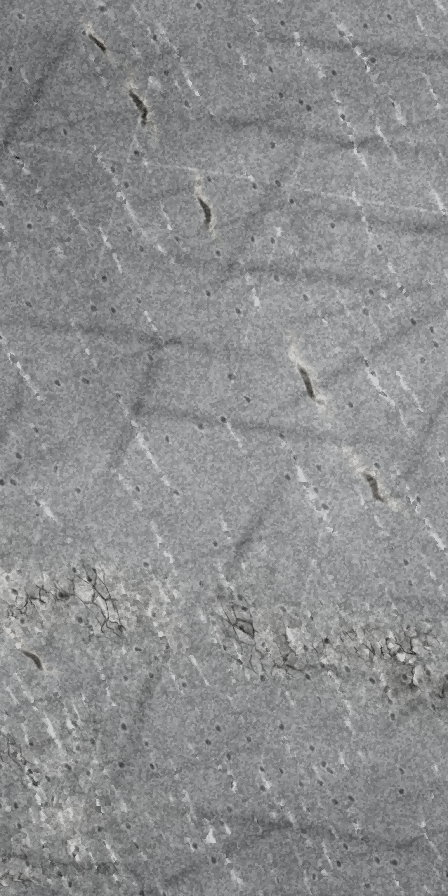
Reproduce this texture procedurally as a WebGL 1 fragment shader.

```glsl
precision highp float;
// Weathered grey slate: soft dark veins, slanted pale scratches, pits and a crumbled band.

#define BASE_GREY 0.548
#define CLOUD_CONTRAST 0.085
#define GRAIN_CONTRAST 0.13
#define VEIN_DEPTH 0.105
#define SCRATCH_GLOW 0.30
#define CRUMBLE_CONTRAST 0.24
#define PIT_DEPTH 0.24
#define SLANT -1.02
#define GOUGES 6

uniform vec2 u_resolution;

vec2 hash2(vec2 p) {
  vec3 h = fract(p.xyx * vec3(0.1031, 0.1030, 0.0973));
  h += dot(h, h.yzx + 33.33);
  return fract((h.xx + h.yz) * h.zy);
}

// Coordinates along and across a direction
vec2 turn(vec2 p, float angle) {
  vec2 dir = vec2(cos(angle), sin(angle));
  return vec2(dot(p, dir), dot(p, vec2(-dir.y, dir.x)));
}

// Layered, warped sines, roughly -1 to 1
float clouds(vec2 p) {
  float sum = 0.0, amp = 0.5;
  for (int i = 0; i < 5; i++) {
    p = turn(p, 1.1) * 1.9 + 3.7;
    p += 0.6 * sin(p.yx * 1.3);
    sum += amp * sin(p.x) * sin(p.y);
    amp *= 0.62;
  }
  return sum;
}

// Cellular noise: nearest distance, second distance, cell value
vec3 cells(vec2 p) {
  vec2 id = floor(p), f = fract(p);
  vec3 best = vec3(8.0, 8.0, 0.0);
  for (int y = -1; y <= 1; y++)
    for (int x = -1; x <= 1; x++) {
      vec2 o = vec2(float(x), float(y));
      vec2 h = hash2(id + o + 57.0);
      float d = length(o + h - f);
      if (d < best.x) best = vec3(d, best.x, fract(h.x * 7.3 + h.y * 3.1));
      else best.y = min(best.y, d);
    }
  return best;
}

// Scattered straight strokes, one per chosen cell of a turned grid
float strokes(vec2 p, float angle, vec2 size, float width, float share, float seed) {
  vec2 q = turn(p, angle) / size + seed;
  q.x += hash2(vec2(floor(q.y), seed)).x;
  vec2 h = hash2(floor(q) + seed * 3.0 + 20.0);
  vec2 f = fract(q) - 0.5;
  float across = abs(f.y - (h.x - 0.5) * (0.4 + 0.4 * f.x)) * size.y;
  float ends = 1.0 - smoothstep(0.15, 0.5, abs(f.x));
  return step(h.y, share) * ends * (1.0 - smoothstep(0.0, width, across));
}

// Lens-shaped hollow: x is the dark core, y the pale rim
vec2 gouge(vec2 p, float angle, float reach) {
  vec2 q = turn(p, angle) / vec2(reach, reach * 0.2);
  q.y += 0.35 * sin(q.x * 5.0 + reach * 90.0);
  float core = 1.0 - smoothstep(0.35, 0.85, length(q));
  float rim = 1.0 - smoothstep(0.5, 1.9, length(q * vec2(0.85, 1.0) + vec2(0.2, -0.4)));
  return vec2(core, rim * (1.0 - core));
}

void main() {
  vec2 p = gl_FragCoord.xy / u_resolution.x;
  float cloud = clouds(p * 1.6);
  float mottle = clouds(p * 9.0 + 4.0);
  vec2 bent = p + 0.012 * vec2(mottle, cloud);
  vec3 grain = cells(p * 190.0);
  vec3 fleck = cells(p * 85.0);

  // Broad light and dark areas
  float tone = BASE_GREY + CLOUD_CONTRAST * (0.7 * cloud + 0.45 * mottle);
  tone += 0.065 * exp(-3.0 * dot(p - vec2(0.6, 1.15), p - vec2(0.6, 1.15)));
  tone -= 0.09 * exp(-5.0 * dot(p - vec2(0.0, 1.8), p - vec2(0.0, 1.8)));
  tone -= 0.03 * (1.0 - smoothstep(0.0, 0.6, p.y));

  // Soft dark veins
  float veins = strokes(bent, 0.52, vec2(0.75, 0.24), 0.026, 0.55, 1.0)
              + strokes(bent, -0.14, vec2(0.9, 0.17), 0.024, 0.6, 2.0)
              + strokes(bent, 1.15, vec2(0.5, 0.28), 0.026, 0.4, 3.0)
              + 0.7 * strokes(bent, 0.3, vec2(0.5, 0.11), 0.012, 0.5, 4.0);
  tone -= VEIN_DEPTH * veins * (0.75 + 0.5 * mottle);

  // Crumbled band and lower corner, stretched along the slant
  float bandLine = p.y - 0.74 + 0.24 * p.x + 0.1 * cloud;
  float crumble = exp(-90.0 * bandLine * bandLine);
  crumble += 0.75 * exp(-9.0 * dot(p - vec2(0.0, 0.15), p - vec2(0.0, 0.15)));
  crumble = clamp(crumble * (0.8 + 1.1 * mottle), 0.0, 1.0);
  vec3 flake = cells(turn(bent + 0.008 * mottle, SLANT) * vec2(19.0, 42.0));
  float crack = 1.0 - smoothstep(0.02, 0.22, flake.y - flake.x);
  crack *= smoothstep(-0.15, 0.35, clouds(p * 7.0 + 9.0));
  tone += CRUMBLE_CONTRAST * crumble * (0.75 * (flake.z - 0.42) + 0.4 * (fleck.z - 0.5) - 1.1 * crack);

  // Pale broken scratches, denser in the lower part
  float lower = 1.0 - smoothstep(0.5, 0.95, p.y);
  float scratches = strokes(bent, SLANT, vec2(0.42, 0.085), 0.013, 0.42, 5.0)
                  + strokes(bent, SLANT - 0.08, vec2(0.2, 0.05), 0.008, 0.35, 6.0)
                  + lower * strokes(bent, SLANT - 0.15, vec2(0.1, 0.03), 0.007, 0.4, 7.0);
  tone += SCRATCH_GLOW * scratches * (fleck.z - 0.18) * (0.8 + 0.6 * mottle);

  // Long hairlines
  float hairline = 1.0 - smoothstep(0.001, 0.006, abs(p.y - 1.69 + 0.165 * p.x + 0.004 * sin(p.x * 9.0)));
  hairline += strokes(p, 1.3, vec2(1.1, 0.33), 0.006, 0.6, 8.0);
  tone += 0.085 * hairline * (0.5 + 0.5 * fleck.z);

  // Small pits with pale edges
  vec3 pit = cells(turn(bent, SLANT) * vec2(22.0, 34.0) + 11.0);
  float chosen = step(0.9 - 0.25 * crumble - 0.15 * min(scratches, 1.0), pit.z);
  float hole = 1.0 - smoothstep(0.08, 0.25, pit.x);
  tone += chosen * (0.06 * (1.0 - smoothstep(0.2, 0.42, pit.x)) - PIT_DEPTH * hole);

  // A few large gouges
  vec2 hollow = vec2(0.0);
  for (int i = 0; i < GOUGES; i++) {
    float n = float(i);
    vec2 centre = vec2(fract(0.22 + n * 0.618), 0.35 + 1.6 * fract(0.97 + n * 0.382));
    hollow = max(hollow, gouge(bent - centre, SLANT + 0.3 * sin(n * 2.4), 0.045 + 0.03 * fract(n * 0.71)));
  }
  tone += 0.13 * hollow.y * (0.4 + fleck.z) - 0.3 * hollow.x * (0.5 + 0.6 * fleck.z);

  // Fine grain and cool grey tint, slightly warm where broken
  tone += GRAIN_CONTRAST * (grain.z - 0.5) + 0.05 * (fleck.z - 0.5);
  float warmth = clamp(0.6 * crumble + hollow.x + hollow.y, 0.0, 1.0);
  vec3 tint = mix(vec3(-0.005, 0.002, 0.005), vec3(0.007, 0.003, -0.010), warmth);
  gl_FragColor = vec4(clamp(vec3(tone) + tint, 0.14, 0.8), 1.0);
}
```
